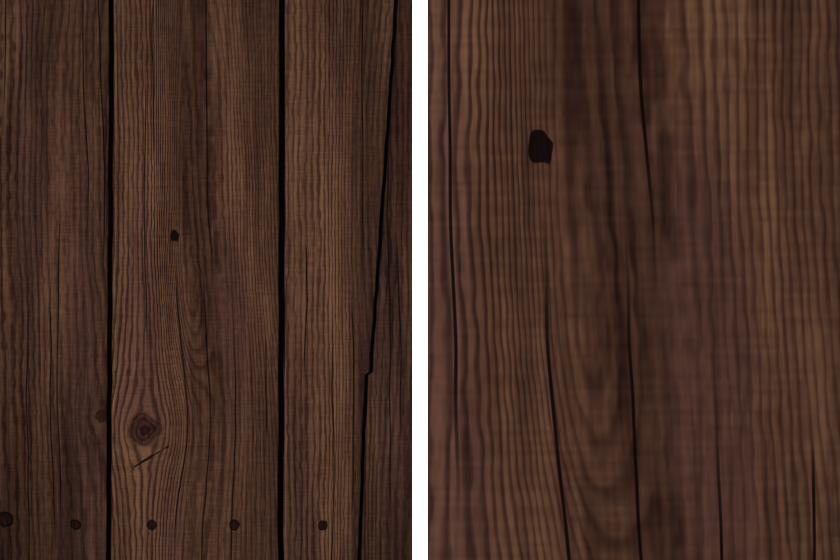
Left: the whole. Right: its middle third, enlarged.
A Shadertoy shader for this texture:

```glsl
const vec3 BLACK = vec3(0.035, 0.02, 0.02);
const vec3 DARK = vec3(0.13, 0.07, 0.06);
const vec3 MID = vec3(0.26, 0.17, 0.13);
const vec3 LIGHT = vec3(0.43, 0.305, 0.22);
const vec3 PLUM = vec3(0.25, 0.16, 0.15);
const vec4 RING_DENSITY = vec4(56.0, 112.0, 86.0, 70.0);
const vec4 PLANK_LEFT = vec4(-0.045, 0.197, 0.502, 0.55);
const vec3 GAP_HALF_WIDTH = vec3(0.0042, 0.0050, 0.0030);
const vec2 BIG_KNOT = vec2(0.258, 0.232);
const vec2 SMALL_KNOT = vec2(0.181, 0.257);
const vec2 HOLE = vec2(0.312, 0.577);
const float SPLIT_STEP_Y = 0.333;
const float GRAIN_WAVE = 7.0;
const float WIDTH = 0.734;
const int CRACKS = 22;
const int NAILS = 5;

float hash(vec2 p) {
    return fract(sin(dot(p, vec2(12.9898, 78.233))) * 43758.5453);
}

float noise(vec2 p) {
    vec2 i = floor(p), f = fract(p);
    f = f * f * (3.0 - 2.0 * f);
    return mix(mix(hash(i), hash(i + vec2(1, 0)), f.x),
               mix(hash(i + vec2(0, 1)), hash(i + vec2(1, 1)), f.x), f.y);
}

float fbm(vec2 p) {
    return 0.55 * noise(p) + 0.3 * noise(p * 2.1 + 7.3) + 0.15 * noise(p * 4.3 + 3.1);
}

// Antialiased coverage of a shape with the given half width
float cover(float d, float halfWidth) {
    float px = 1.0 / iResolution.y;
    return 1.0 - smoothstep(halfWidth - px, halfWidth + px, d);
}

// Sideways push of the grain as it flows around a knot
float knotPush(vec2 d, float radius) {
    return -d.x * radius * radius / (dot(d, d * vec2(1.0, 0.6)) + radius * radius);
}

float segment(vec2 p, vec2 a, vec2 b) {
    vec2 ab = b - a;
    return length(p - a - ab * clamp(dot(p - a, ab) / dot(ab, ab), 0.0, 1.0));
}

// Two board joints and the stepped split in the right board
vec3 gapCentres(float y) {
    float lower = 0.641 + 0.039 * y;
    float split = lower + 0.008 * smoothstep(SPLIT_STEP_Y - 0.004, SPLIT_STEP_Y + 0.004, y)
                + 0.03 * max(y - SPLIT_STEP_Y, 0.0);
    vec3 wobble = vec3(noise(vec2(y * 22.0, 1.0)), noise(vec2(y * 18.0, 2.0)), noise(vec2(y * 35.0, 3.0)));
    return vec3(0.194 + 0.005 * y, 0.501 + 0.003 * y, split) + 0.002 * (wobble - 0.5);
}

// Growth rings: straight on the left of a board, arched elsewhere
float ringTone(float s, vec2 p, int plank) {
    float seed = float(plank) * 17.0;
    float straight = 1.0 - smoothstep(0.07, 0.14, s - PLANK_LEFT[plank]);
    float phase = s * RING_DENSITY[plank];
    phase += GRAIN_WAVE * (1.0 - 0.85 * straight) * noise(vec2(s * 10.0 + seed, p.y * 1.4 + seed));
    if (plank == 1) {
        float across = (s - 0.342 + 0.02 * p.y) / 0.032;
        phase += 6.0 * exp(-across * across) * smoothstep(0.27, 0.48, p.y) * (1.1 - 0.6 * p.y);
    }
    phase += 0.35 * noise(vec2(p.x * 150.0, p.y * 60.0)) + 0.5 * noise(vec2(s * 30.0, p.y * 9.0));
    float f = fract(phase);
    float tone = smoothstep(0.0, 0.28, f) * (1.0 - smoothstep(0.55, 1.0, f)) - 0.5;
    return tone * mix(0.62, 1.0, straight) * (0.55 + 0.6 * noise(vec2(s * 22.0, p.y * 3.0 + seed)));
}

void mainImage(out vec4 fragColor, in vec2 fragCoord) {
    vec2 p = fragCoord / iResolution.y;
    vec3 gaps = gapCentres(p.y);
    int plank = int(dot(step(gaps, vec3(p.x)), vec3(1.0)));
    float seed = float(plank) * 9.0;

    // Grain coordinate, bent by the knots
    float s = p.x + 0.012 * (noise(vec2(p.x * 6.0 + seed, p.y * 3.0)) - 0.5);
    if (plank == 0) s += knotPush(p - SMALL_KNOT, 0.018);
    if (plank == 1) s += knotPush(p - BIG_KNOT, 0.045);

    // Rings, stains, fibres and faint cross marks
    float stain = fbm(vec2(s * 17.0 + seed, p.y * 1.8 + seed));
    float fibre = fbm(vec2(s * 230.0, p.y * 9.0 + seed));
    float speck = noise(vec2(p.x * 420.0, p.y * 110.0));
    float cross = noise(vec2(p.x * 45.0, p.y * 330.0));
    float tone = 0.53 + 0.46 * ringTone(s, p, plank) + 0.75 * (stain - 0.5)
               + 0.42 * (fibre - 0.5) + 0.13 * (speck - 0.5) + 0.10 * (cross - 0.5);

    // Knots with concentric rings
    vec2 k = p - BIG_KNOT;
    float r = length(k * vec2(1.0, 1.1)) + 0.012 * (noise(p * 55.0) - 0.5);
    float knotTone = 0.26 + 0.14 * sin(r * 620.0) + 0.35 * (speck - 0.5) - 0.25 * smoothstep(0.016, 0.0, r);
    tone = mix(tone, knotTone, 1.0 - smoothstep(0.022, 0.037, r));
    float small = length(p - SMALL_KNOT) + 0.004 * (noise(p * 120.0) - 0.5);
    tone = mix(tone, 0.08 + 0.15 * speck, cover(small, 0.012));

    vec3 col = mix(DARK, MID, clamp(tone * 2.0, 0.0, 1.0));
    col = mix(col, LIGHT, clamp(tone * 2.0 - 1.0, 0.0, 1.0));
    col = mix(col, PLUM * (0.4 + 1.1 * max(tone, 0.0)), 0.5 * smoothstep(0.45, 0.75, noise(vec2(s * 20.0, p.y * 2.5 + 4.0))));

    // Hairline cracks following the grain
    float crack = 0.0;
    for (int i = 0; i < CRACKS; i++) {
        float n = float(i);
        float x = WIDTH * (n + hash(vec2(n, 1.0))) / float(CRACKS);
        float reach = mix(0.08, 0.42, hash(vec2(n, 3.0)));
        float along = abs(p.y - hash(vec2(n, 2.0))) / reach;
        float d = abs(s - x - 0.009 * (fbm(vec2(p.y * 6.0, n * 5.0)) - 0.5));
        crack = max(crack, cover(d, 0.0009) * (1.0 - smoothstep(0.6, 1.0, along)));
    }
    float knotCrack = segment(p, vec2(0.241, 0.167), vec2(0.300, 0.203)) + 0.003 * noise(p * 90.0);
    crack = max(crack, cover(knotCrack, 0.0025));
    vec2 h = (p - HOLE) * vec2(1.0, 0.55);
    crack = max(crack, cover(length(h) + 0.005 * (noise(p * 160.0) - 0.5), 0.0055));
    col = mix(col, BLACK, 0.85 * crack);

    // Row of nail heads with a worn rim
    for (int i = 0; i < NAILS; i++) {
        float n = float(i);
        vec2 nail = vec2(0.009 + 0.12 * n + 0.0055 * n * n, 0.062 + 0.011 * exp(-2.0 * n));
        float size = 0.009 + 0.005 * exp(-2.0 * n);
        float d = length(p - nail) + 0.003 * (noise(p * 140.0 + n) - 0.5);
        col = mix(col, BLACK, 0.8 * cover(d, size));
        col = mix(col, DARK * (0.7 + 0.6 * speck), cover(d, size * 0.7));
    }

    // Dark gaps, their soft shade and a lit right edge
    vec3 gd = abs(p.x - gaps);
    vec3 lit = smoothstep(0.004, 0.0, abs(p.x - gaps - GAP_HALF_WIDTH - 0.004));
    col *= 1.0 + 0.22 * max(lit.x, lit.y);
    col *= 1.0 - 0.3 * exp(-min(gd.x, min(gd.y, gd.z)) / 0.008);
    for (int i = 0; i < 3; i++) col = mix(col, BLACK * 0.5, cover(gd[i], GAP_HALF_WIDTH[i]));

    // Gentle falloff toward the corners
    vec2 c = fragCoord / iResolution.xy - 0.5;
    col *= 1.06 - 0.4 * dot(c, c);
    fragColor = vec4(col, 1.0);
}
```
